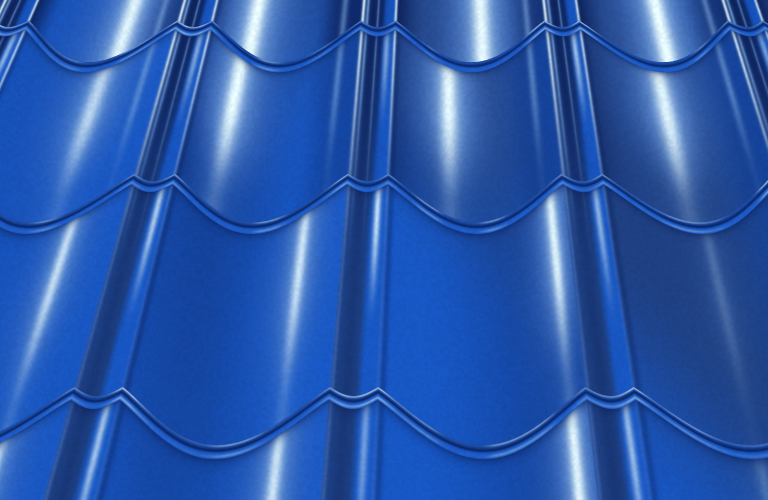
Write a Shadertoy shader that draws this texture.

```glsl
// Glossy blue metal roof tiles seen in perspective: wide scooped pans between
// narrow raised ribs, crossed by three scalloped steps. Screen points map to
// tile space, then sheen, ribs and step lips are layered by distance.

const float PI = 3.14159;
const float ASPECT = 1.533;
const float RIB = 0.094;        // half width of a rib, in tile widths
const float SCOOP = 0.218;      // sag of a step across a pan
const float FIRST_ROW = 2.732;  // inverse tile width at the first step
const float ROW_STEP = 0.385;   // change of inverse width per row

const vec3 DEEP   = vec3(0.075, 0.255, 0.60);
const vec3 BRIGHT = vec3(0.09, 0.34, 0.77);
const vec3 SLATE  = vec3(0.12, 0.25, 0.51);
const vec3 SHEEN  = vec3(0.25, 0.43, 0.75);
const vec3 PALE   = vec3(0.48, 0.65, 0.86);
const vec3 GLINT  = vec3(0.92, 0.99, 1.00);
const vec3 SHADOW = vec3(0.04, 0.12, 0.34);

float hash(vec2 p) {
    p = fract(p * vec2(0.1031, 0.1173));
    p += dot(p, p.yx + 33.33);
    return fract((p.x + p.y) * p.x * 7.31);
}

float noise(vec2 p) {
    vec2 i = floor(p), f = fract(p);
    f = f * f * (3.0 - 2.0 * f);
    return mix(mix(hash(i), hash(i + vec2(1, 0)), f.x),
               mix(hash(i + vec2(0, 1)), hash(i + vec2(1, 1)), f.x), f.y);
}

// Soft line of given half width around zero
float line(float d, float w) { return exp(-d * d / (w * w)); }

// Width of one tile at depth y, measured down from the top
float tileWidth(float y) { return 0.358 + 0.196 * y; }

float stepHeight(float row) {
    return (1.0 / (FIRST_ROW - ROW_STEP * row) - 0.358) / 0.196;
}

// Vertical profile of a step: q runs from rib to rib, r is signed rib distance
float profile(float q, float r) {
    if (abs(r) < RIB) return 0.035 * cos(0.5 * PI * r / RIB);
    float t = clamp((q - RIB) / (1.0 - 2.0 * RIB), 0.0, 1.0);
    return SCOOP * pow(sin(PI * t), 1.1);
}

// Paint tone: pans turn from dark to lit slopes, greyer to the upper right
vec3 paint(vec2 p, float q, float row, float column) {
    float side = p.x / ASPECT;
    float grey = smoothstep(0.65, 0.92, 0.8 * side + 0.5 * (1.0 - p.y));
    float slope = smoothstep(0.25, 0.8, q);
    float lit = mix(slope, 1.0 - 0.85 * slope, step(1.5, column) * step(0.5, row));
    lit = mix(lit, 0.9, 0.8 * (1.0 - smoothstep(0.08, 0.3, side)));
    vec3 c = mix(DEEP, BRIGHT, lit);
    c = mix(c, SLATE, grey * (1.0 - 0.8 * smoothstep(0.55, 0.9, q)));
    // Dim slopes beside the glare of the distant rows
    float far = row < 0.0 ? 0.8 : row < 1.0 ? 0.3 * step(0.5, column) : 0.0;
    float dim = max(smoothstep(0.64, 0.8, q), 1.0 - smoothstep(0.1, 0.25, q));
    return mix(c, SHADOW, far * dim);
}

// Reflection in a pan: tight core in a broad halo, drifting by column and row
vec3 addReflection(vec3 c, float q, float f, float row, int column) {
    vec4 place = vec4(0.69, 0.73, 0.84, 0.52), power = vec4(0.7, 0.75, 0.9, 0.15);
    if (row < 0.0) {
        place = vec4(0.64, 0.33, 0.56, 0.53);
        power = vec4(0.9, 1.0, 0.95, 1.0);
    } else if (row < 1.0) {
        place = vec4(0.60, 0.30, 0.38, 0.46);
        power = vec4(0.65, 1.0, 0.95, 0.9);
    }
    float d = q - place[column];
    float fade = row < 0.0 ? 1.0
        : smoothstep(-0.1, 0.12, f) * (1.0 - 0.85 * smoothstep(0.35, 0.95, f));
    float k = power[column] * fade;
    float spread = row < 0.0 ? 1.25 : row < 1.0 ? 1.1 : 0.6;
    c = mix(c, SHEEN, 0.9 * k * line(d, 0.2 * spread));
    c = mix(c, PALE, 0.8 * k * line(d, 0.09 * spread));
    c = mix(c, GLINT, k * line(d, 0.037 * spread));
    // Fainter second streak on the far slope of the upper rows
    return mix(c, PALE, (row < 1.0 ? 0.55 : 0.0) * fade * line(q - 0.81, 0.018));
}

// Rib: dark groove, lit crest and fine edge lines, glossier with distance
vec3 addRib(vec3 c, float r, float f, float y, float vary) {
    float gloss = 1.0 - smoothstep(0.0, 0.55, y);
    float body = 1.0 - smoothstep(RIB - 0.005, RIB + 0.005, abs(r));
    vec3 metal = mix(SLATE * 0.95, BRIGHT, smoothstep(0.0, 0.04, r));
    c = mix(c, metal, 0.9 * body);
    c = mix(c, SHADOW, (0.25 + 0.6 * gloss) * line(r + 0.03, 0.028));
    c = mix(c, SHADOW, 0.75 * gloss * line(r - 0.018, 0.018));
    c = mix(c, SHADOW, 0.35 * line(r - RIB - 0.018, 0.014));
    vec3 edge = mix(SHEEN, GLINT, 0.05 + 0.8 * gloss);
    c = mix(c, edge, (0.5 + 0.45 * gloss) * line(r + RIB - 0.008, 0.009));
    c = mix(c, edge, (0.3 + 0.55 * gloss) * line(r - RIB, 0.008));
    c = mix(c, PALE, 0.75 * gloss * line(r + 0.062, 0.008));
    c = mix(c, PALE, 0.5 * gloss * line(r + 0.004, 0.006));
    float shine = (0.5 + 0.5 * vary) * (1.0 - smoothstep(0.2, 0.75, f));
    return mix(c, mix(PALE, GLINT, 0.6), shine * line(r - 0.052, 0.015));
}

// Folded lip of a step: e is the depth below its edge, glow varies along it
vec3 addLip(vec3 c, float e, float crest, float glow) {
    c = mix(c, SHADOW, 0.6 * exp(-max(e - 0.05, 0.0) / 0.018));
    float fold = 1.0 - smoothstep(0.048, 0.052, e);
    c = mix(c, mix(DEEP, BRIGHT, smoothstep(0.022, 0.03, e)), fold);
    c = mix(c, SHADOW, 0.75 * line(e - 0.02, 0.006));
    float shine = clamp(0.65 * crest + 0.75 * glow, 0.0, 1.0);
    c = mix(c, mix(SHEEN, GLINT, 0.6 * shine), (0.3 + 0.6 * shine) * line(e - 0.004, 0.005));
    return mix(c, mix(SHEEN, PALE, shine), (0.25 + 0.7 * shine) * line(e - 0.041, 0.006));
}

vec3 roof(vec2 p) {
    float s = tileWidth(p.y);
    float u = (p.x - 0.758 + 0.066 * p.y) / s;
    float q = fract(u), r = u - round(u);
    float flatY = p.y - s * profile(q, r);
    float v = (FIRST_ROW - 1.0 / tileWidth(flatY)) / ROW_STEP;
    float row = floor(v), f = v - row;
    float column = clamp(floor(u) + 2.0, 0.0, 3.0);

    vec3 c = paint(p, q, row, column);
    c = addReflection(c, q, f, row, int(column));
    c = addRib(c, r, f, p.y, hash(vec2(round(u) + 9.0, row + 4.0)));
    float glow = smoothstep(0.35, 0.85, noise(vec2(u * 7.0 + 40.0, row * 5.0 + 20.0)));
    c = addLip(c, (flatY - stepHeight(row)) / s, line(abs(r) - RIB, 0.06), glow);
    return c * (0.965 + 0.07 * noise(p * 210.0));
}

void mainImage(out vec4 fragColor, in vec2 fragCoord) {
    vec3 sum = vec3(0.0);
    for (int i = 0; i < 9; i++) {
        vec2 offset = (vec2(i % 3, i / 3) - 1.0) / 3.0;
        vec2 uv = (fragCoord + offset) / iResolution.xy;
        sum += roof(vec2(uv.x * ASPECT, 1.0 - uv.y));
    }
    fragColor = vec4(sum / 9.0, 1.0);
}
```
